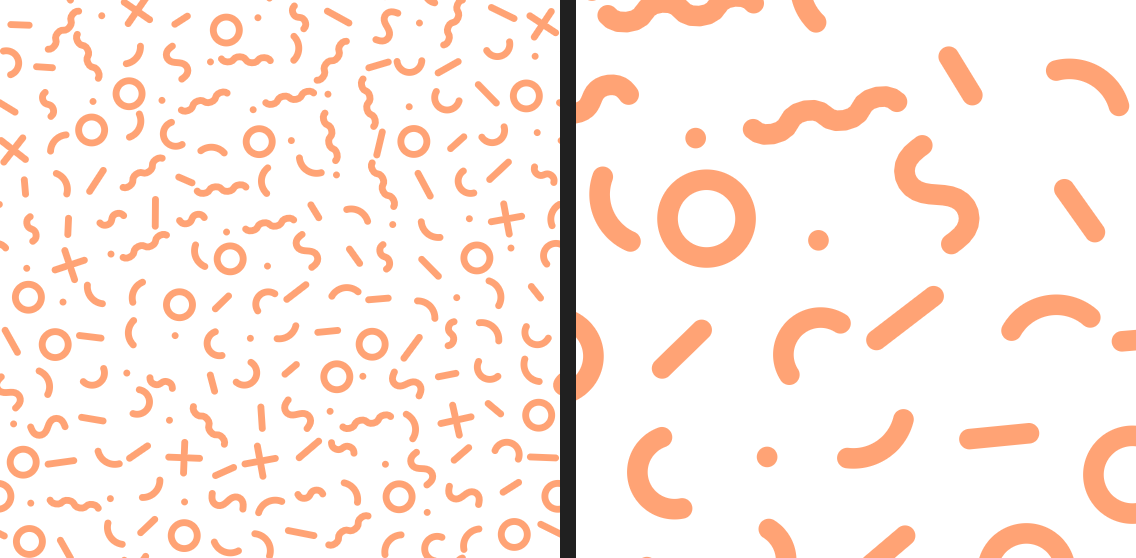
Left, the full canvas; right, a detail of the centre.
Reproduce this pattern procedurally as a Shadertoy shader.

```glsl
// Seamless confetti of peach rings, crosses, squiggles, arcs, bars and dots on white.

const float TAU = 6.2831853;
const int CELLS = 14;        // cells per side; even, so the checkerboard wraps
const float STROKE = 0.086;  // half stroke width, in cells

const int DOT = 0, BAR = 1, ARC = 2, SHORT_WAVE = 3, HOOK = 4, ESS = 5, RING = 6, CROSS = 7, LONG_WAVE = 8;

// Integer hash of a wrapped cell, three values in 0..1
vec3 hash(ivec2 cell, int salt) {
    ivec2 wrapped = (cell + CELLS) % CELLS;
    uvec3 v = uvec3(wrapped, salt) * 1664525u + 1013904223u;
    for (int i = 0; i < 2; i++) {
        v.x += v.y * v.z;
        v.y += v.z * v.x;
        v.z += v.x * v.y;
        v ^= v >> 16u;
    }
    return vec3(v >> 8u) / 16777216.0;
}

// Large shapes on one checkerboard colour, small ones on the other
int shapeKind(ivec2 cell) {
    float pick = hash(cell, 0).x;
    if (((cell.x + cell.y) & 1) == 0) return ARC + min(int(pick * 7.0), 6);
    return pick < 0.41 ? DOT : pick < 0.86 ? BAR : ARC;
}

float shapeReach(ivec2 cell) {
    float reach[9] = float[9](0.09, 0.34, 0.38, 0.4, 0.38, 0.5, 0.41, 0.47, 0.7);
    return reach[shapeKind(cell)];
}

// Jittered cell centre, bent by a periodic warp and pushed off large neighbours
vec2 shapeCentre(ivec2 cell) {
    ivec2 e = ivec2(1, 0);
    vec2 phase = TAU * vec2(cell.yx) / float(CELLS);
    vec2 warp = vec2(0.28, 0.2) * sin(phase * vec2(2, 3) + vec2(1, 4));
    vec2 push = vec2(shapeReach(cell - e.xy) - shapeReach(cell + e.xy),
                     shapeReach(cell - e.yx) - shapeReach(cell + e.yx));
    vec2 jitter = 0.24 * (hash(cell, 1).xy - 0.5);
    return vec2(cell) + 0.5 + warp + 0.35 * push + jitter;
}

float segment(vec2 p, vec2 a, vec2 b) {
    vec2 ab = b - a;
    return length(p - a - ab * clamp(dot(p - a, ab) / dot(ab, ab), 0.0, 1.0));
}

float bar(vec2 p, float halfLength) {
    return length(vec2(max(abs(p.x) - halfLength, 0.0), p.y));
}

float arc(vec2 p, float radius, float halfAngle) {
    p.x = abs(p.x);
    vec2 tip = vec2(sin(halfAngle), cos(halfAngle));
    return tip.y * p.x > tip.x * p.y ? length(p - tip * radius) : abs(length(p) - radius);
}

// Squiggle traced by short segments, its slopes steepened into hooks
float squiggle(vec2 p, float halfLength, float amplitude, float periods) {
    float d = 9.0;
    vec2 last = vec2(-halfLength, 0);
    for (int i = 1; i <= 24; i++) {
        float t = float(i) / 24.0, turn = TAU * periods * t;
        vec2 next = vec2(halfLength * (2.0 * t - 1.0 - 0.14 / periods * sin(2.0 * turn) * 0.5),
                         -amplitude * sin(turn));
        d = min(d, segment(p, last, next));
        last = next;
    }
    return d;
}

// Distance to the centre line of a shape
float shape(vec2 p, int kind, float size) {
    if (kind == DOT) return length(p);
    if (kind == BAR) return bar(p, mix(0.18, 0.34, size));
    if (kind == ARC) return arc(p + vec2(0, 0.37), 0.43, mix(0.7, 0.9, size));
    if (kind == SHORT_WAVE) return squiggle(p, 0.31, 0.1, 1.0);
    if (kind == HOOK) return arc(p + vec2(0, 0.12), 0.31, mix(1.35, 1.7, size));
    if (kind == ESS) return squiggle(p, 0.43, 0.21, 1.0);
    if (kind == RING) return abs(length(p) - 0.325);
    if (kind == CROSS) return min(bar(p, 0.385), bar(p.yx, 0.385));
    return squiggle(p, 0.61, 0.07, 2.0);
}

void mainImage(out vec4 fragColor, in vec2 fragCoord) {
    vec2 p = fragCoord / iResolution.xy * float(CELLS);
    ivec2 home = ivec2(floor(p));
    float d = 9.0;

    // Nearest shape among the surrounding cells
    for (int y = -1; y <= 1; y++)
    for (int x = -1; x <= 1; x++) {
        ivec2 cell = home + ivec2(x, y);
        vec2 q = p - shapeCentre(cell);
        if (dot(q, q) > 0.7) continue;
        vec3 rnd = hash(cell, 0);
        float c = cos(TAU * rnd.y), s = sin(TAU * rnd.y);
        d = min(d, shape(mat2(c, -s, s, c) * q, shapeKind(cell), rnd.z));
    }

    // Ink with an edge one pixel wide
    float pixel = float(CELLS) / iResolution.y;
    float ink = clamp(0.5 - (d - STROKE) / pixel, 0.0, 1.0);
    vec3 paper = vec3(1), peach = vec3(1.0, 0.64, 0.46);
    fragColor = vec4(mix(paper, peach, ink), 1.0);
}
```
